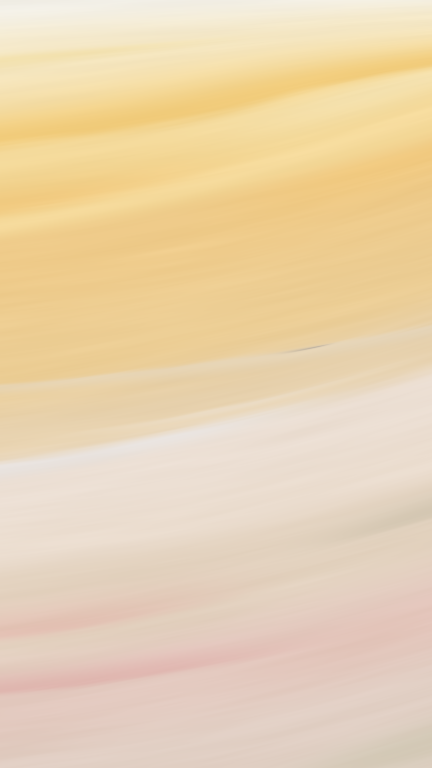
Write a WebGL 1 fragment shader that draws this background.

```glsl
precision highp float;

uniform vec2 u_resolution;

float hash(vec2 p) {
    vec3 q = fract(vec3(p.xyx) * 0.1031);
    q += dot(q, q.yzx + 33.33);
    return fract((q.x + q.y) * q.z);
}

float noise(vec2 p) {
    vec2 cell = floor(p);
    vec2 f = fract(p);
    f = f * f * (3.0 - 2.0 * f);
    return mix(mix(hash(cell), hash(cell + vec2(1.0, 0.0)), f.x),
               mix(hash(cell + vec2(0.0, 1.0)), hash(cell + vec2(1.0, 1.0)), f.x), f.y);
}

// Soft band around an axis, with its own falloff above and below
float stroke(float d, float above, float below) {
    float k = d / (d < 0.0 ? above : below);
    return exp(-k * k);
}

// Fine bristle marks, long across the stroke and thin along it
float bristles(float x, float s) {
    float sum = 0.0;
    float weight = 0.5;
    vec2 scale = vec2(2.5, 55.0);
    for (int i = 0; i < 4; i++) {
        sum += weight * (noise(vec2(x, s) * scale + float(i) * 17.3) - 0.5);
        scale *= vec2(1.6, 2.0);
        weight *= 0.7;
    }
    return sum;
}

// Broad washes from cream through gold and ivory to dusty rose
vec3 washes(float s) {
    vec3 c = mix(vec3(0.95, 0.94, 0.91), vec3(0.96, 0.91, 0.78), smoothstep(0.0, 0.08, s));
    c = mix(c, vec3(0.96, 0.86, 0.62), smoothstep(0.07, 0.18, s));
    c = mix(c, vec3(0.95, 0.84, 0.58), smoothstep(0.19, 0.26, s));
    c = mix(c, vec3(0.935, 0.795, 0.54), smoothstep(0.28, 0.32, s));
    c = mix(c, vec3(0.925, 0.805, 0.58), smoothstep(0.34, 0.48, s));
    c = mix(c, vec3(0.905, 0.82, 0.68), smoothstep(0.48, 0.57, s));
    c = mix(c, vec3(0.925, 0.875, 0.83), smoothstep(0.585, 0.62, s));
    c = mix(c, vec3(0.92, 0.865, 0.81), smoothstep(0.64, 0.72, s));
    c = mix(c, vec3(0.89, 0.825, 0.75), smoothstep(0.725, 0.765, s));
    c = mix(c, vec3(0.89, 0.79, 0.75), smoothstep(0.82, 0.91, s));
    return mix(c, vec3(0.88, 0.81, 0.765), smoothstep(0.93, 1.02, s));
}

void main() {
    vec2 uv = gl_FragCoord.xy / u_resolution;
    float x = uv.x;
    float t = 1.0 - uv.y;

    // Coordinate across the rising, gently curved brush direction
    float rise = 0.12 * mix(x, x * x, 0.4);
    float s = t + rise * smoothstep(-0.05, 0.12, t);
    s += 0.008 * (noise(vec2(x * 2.0, s * 16.0)) - 0.5);
    float grain = bristles(x, s);
    float edge = s + 0.008 * grain;

    vec3 color = washes(edge);
    float left = 1.0 - smoothstep(0.1, 0.75, x);
    float right = smoothstep(0.35, 0.9, x);

    // Golden strokes and pale ridges
    color = mix(color, vec3(0.95, 0.87, 0.63),
                0.6 * left * stroke(edge - 0.082, 0.006, 0.012));
    color = mix(color, vec3(0.945, 0.79, 0.46),
                0.85 * stroke(edge - 0.183, 0.028, 0.012));
    color = mix(color, vec3(0.96, 0.89, 0.70),
                0.85 * right * stroke(edge - 0.215, 0.014, 0.03));
    color = mix(color, vec3(0.945, 0.78, 0.48),
                0.8 * left * stroke(edge - 0.272, 0.03, 0.012));
    color = mix(color, vec3(0.965, 0.86, 0.62),
                0.75 * stroke(edge - 0.294 + 0.024 * x, 0.014, 0.012));
    color = mix(color, vec3(0.945, 0.78, 0.47),
                0.65 * right * stroke(edge - 0.315, 0.014, 0.035));

    // Ivory streaks where the gold thins out
    float streak = edge - 0.5 - 0.045 * x;
    color = mix(color, vec3(0.90, 0.85, 0.77), 0.6 * stroke(streak, 0.004, 0.012));
    color = mix(color, vec3(0.70, 0.66, 0.61),
                0.7 * stroke(streak + 0.002, 0.0015, 0.0015) * stroke(x - 0.73, 0.06, 0.03));
    color = mix(color, vec3(0.925, 0.88, 0.82),
                0.6 * stroke(edge - 0.583, 0.004, 0.007) * stroke(x - 0.55, 0.3, 0.3));
    color = mix(color, vec3(0.915, 0.90, 0.895),
                0.85 * (1.0 - smoothstep(0.4, 0.95, x))
                * stroke(edge - 0.608 + 0.008 * x, 0.008, 0.012));

    // Grey shadow at the right of the sand
    color = mix(color, vec3(0.81, 0.77, 0.69),
                0.65 * smoothstep(0.6, 1.0, x) * stroke(edge - 0.785, 0.022, 0.01));

    // Rose strokes
    color = mix(color, vec3(0.895, 0.73, 0.69),
                0.7 * left * stroke(edge - 0.825, 0.03, 0.009));
    color = mix(color, vec3(0.90, 0.77, 0.73),
                0.6 * right * stroke(edge - 0.92, 0.03, 0.045));
    color = mix(color, vec3(0.88, 0.70, 0.68),
                0.75 * (1.0 - smoothstep(0.35, 0.85, x))
                * stroke(edge - 0.897 - 0.03 * x, 0.02, 0.006));

    // Sage tint in the lower right corner
    color = mix(color, vec3(0.80, 0.78, 0.69),
                0.6 * smoothstep(0.45, 0.95, x) * stroke(edge - 1.085, 0.025, 0.04));

    color += 0.035 * grain * vec3(0.8, 1.0, 1.3);
    gl_FragColor = vec4(color, 1.0);
}
```
